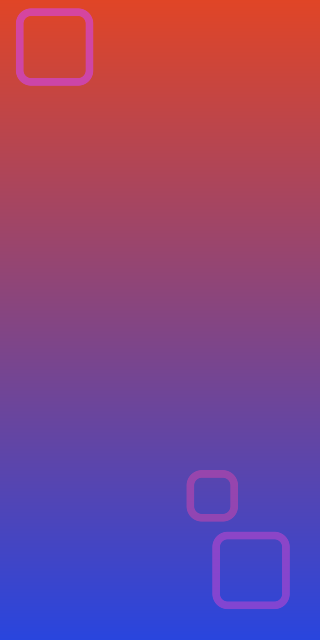
Give the GLSL for this background, as a Shadertoy shader.

```glsl
const vec3 BOTTOM_BLUE = vec3(0.16, 0.27, 0.87);
const vec3 TOP_ORANGE = vec3(0.88, 0.27, 0.15);
const float STROKE = 0.024;
const float CORNER_RADIUS = 0.048;

// Signed distance to a square with rounded corners
float roundedSquare(vec2 p, float halfSize, float radius) {
    vec2 q = abs(p) - halfSize + radius;
    return length(max(q, 0.0)) + min(max(q.x, q.y), 0.0) - radius;
}

// Coverage of an outline lying just inside the square's edge
float squareRing(vec2 p, float halfSize, float stroke, float pixel) {
    float edge = roundedSquare(p, halfSize, CORNER_RADIUS);
    float d = abs(edge + 0.5 * stroke) - 0.5 * stroke;
    return 1.0 - smoothstep(-0.5 * pixel, 0.5 * pixel, d);
}

// Translucent ring laid over a base colour
vec3 addRing(vec3 base, vec2 p, float halfSize, vec3 tint, float opacity, float pixel) {
    return mix(base, tint, opacity * squareRing(p, halfSize, STROKE, pixel));
}

void mainImage(out vec4 fragColor, in vec2 fragCoord) {
    // Canvas width is one unit
    vec2 p = fragCoord / iResolution.x;
    float pixel = 1.0 / iResolution.x;

    // Vertical gradient
    vec3 color = mix(BOTTOM_BLUE, TOP_ORANGE, fragCoord.y / iResolution.y);

    // Rings: upper left, small, lower right
    color = addRing(color, p - vec2(0.1706, 1.853), 0.121, vec3(0.81, 0.27, 1.0), 0.55, pixel);
    color = addRing(color, p - vec2(0.6634, 0.4505), 0.0805, vec3(0.84, 0.27, 0.67), 0.5, pixel);
    color = addRing(color, p - vec2(0.7845, 0.2174), 0.121, vec3(0.82, 0.27, 0.81), 0.5, pixel);

    fragColor = vec4(color, 1.0);
}
```
